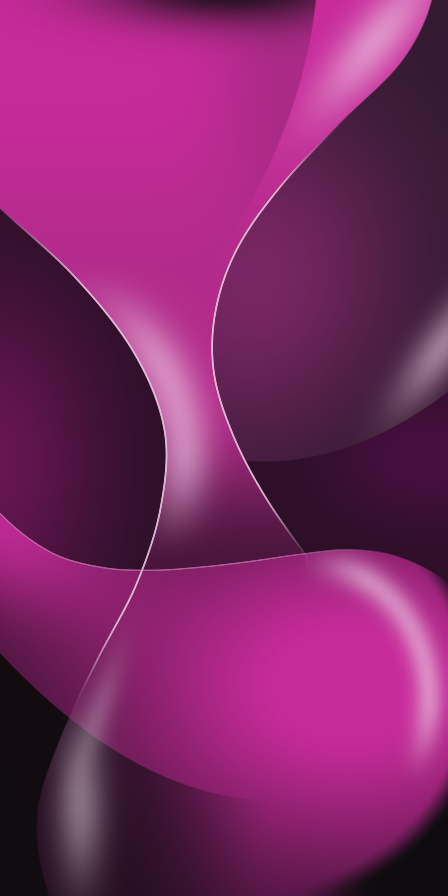
Reproduce this background procedurally as a WebGL 1 fragment shader.

```glsl
precision highp float;

uniform vec2 u_resolution;

const vec3 BLACK = vec3(0.055, 0.045, 0.055);
const vec3 PLUM = vec3(0.17, 0.06, 0.15);
const vec3 VIOLET = vec3(0.47, 0.15, 0.39);
const vec3 MAGENTA = vec3(0.78, 0.17, 0.60);
const vec3 HAZE = vec3(0.93, 0.80, 0.90);

// Catmull-Rom weights for four knots at the given distances
vec4 knotWeights(vec4 d) {
  d = abs(d);
  vec4 near = (1.5 * d - 2.5) * d * d + 1.0;
  vec4 far = ((2.5 - 0.5 * d) * d - 4.0) * d + 2.0;
  return mix(near, far, step(1.0, d)) * step(d, vec4(2.0));
}

// Smooth curve through twelve evenly spaced knots
float spline(float t, vec4 a, vec4 b, vec4 c) {
  vec4 d = clamp(t, 1.0, 10.0) - vec4(0.0, 1.0, 2.0, 3.0);
  return dot(a, knotWeights(d)) + dot(b, knotWeights(d - 4.0))
       + dot(c, knotWeights(d - 8.0));
}

// Approximate signed distance to a spline edge
float edgeDistance(float along, float across, float start, float spacing,
                   vec4 a, vec4 b, vec4 c) {
  float t = (along - start) / spacing;
  float e = 0.05;
  float slope = (spline(t + e, a, b, c) - spline(t - e, a, b, c)) / (2.0 * e * spacing);
  return (across - spline(t, a, b, c)) / sqrt(1.0 + slope * slope);
}

float gauss(float x, float width) {
  x /= width;
  return exp(-x * x);
}

// Soft ellipse turned by an angle
float glow(vec2 p, vec2 center, vec2 radii, float angle) {
  vec2 q = p - center;
  float c = cos(angle), s = sin(angle);
  q = vec2(c * q.x + s * q.y, c * q.y - s * q.x) / radii;
  return exp(-dot(q, q));
}

float band(float x, float lo, float hi, float soft) {
  return smoothstep(lo - soft, lo + soft, x) * (1.0 - smoothstep(hi - soft, hi + soft, x));
}

float fill(float d, float aa) {
  return smoothstep(-aa, aa, d);
}

float rim(float d, float width, float aa) {
  return 1.0 - smoothstep(width, width + aa, abs(d));
}

// Bright ribbon that runs from the top to the waist
vec3 ribbon(vec2 p, float leftEdge, float aa) {
  vec3 col = mix(MAGENTA, vec3(0.70, 0.17, 0.54), smoothstep(1.85, 1.35, p.y));
  float s = 2.0 - p.y;
  float fold = fill(p.x - (0.705 - 0.1 * s - 0.5 * s * s), aa);
  float foldShade = gauss(p.x - 0.64, 0.15) * smoothstep(1.3, 1.8, p.y);
  col = mix(col, VIOLET, 0.35 * foldShade * (1.0 - fold));
  col = mix(col, BLACK, 0.95 * glow(p, vec2(0.51, 2.03), vec2(0.28, 0.08), 0.0) * (1.0 - fold));
  col = mix(col, HAZE, 0.62 * fold * glow(p, vec2(0.84, 1.91), vec2(0.20, 0.06), 0.88));
  col = mix(col, PLUM, 0.78 * (1.0 - smoothstep(0.73, 1.12, p.y)));
  float sheen = gauss(leftEdge - 0.04, 0.06) * band(p.y, 0.87, 1.3, 0.13);
  return mix(col, HAZE, 0.58 * sheen);
}

vec3 leftLens(vec2 p) {
  float light = glow(p, vec2(-0.02, 0.97), vec2(0.24, 0.38), 0.0);
  return mix(PLUM, vec3(0.44, 0.09, 0.36), 0.85 * light);
}

vec3 rightLens(vec2 p, float aa) {
  float light = glow(p, vec2(0.57, 1.38), vec2(0.32, 0.38), -0.3);
  vec3 upper = mix(vec3(0.19, 0.10, 0.18), VIOLET, light);
  upper = mix(upper, HAZE, 0.55 * glow(p, vec2(0.99, 1.23), vec2(0.17, 0.05), 0.95));
  vec3 lower = mix(PLUM, vec3(0.28, 0.06, 0.25), glow(p, vec2(0.95, 0.98), vec2(0.22, 0.15), 0.0));
  float x = p.x - 0.6;
  return mix(lower, upper, fill(p.y - (0.97 + 0.02 * x + 0.92 * x * x), aa));
}

// Rounded lower body with its crescent and drop
vec3 lowerBody(vec2 p, float leftEdge, float aa) {
  float light = 1.08 * glow(p, vec2(0.78, 0.47), vec2(0.58, 0.42), 0.0)
              + 0.85 * glow(p, vec2(-0.02, 0.85), vec2(0.30, 0.19), -0.5);
  float belly = fill(p.y - (0.542 - 1.07 * p.x + 0.87 * p.x * p.x), aa);
  float under = (1.0 - belly) * (1.0 - smoothstep(0.25, 0.62, p.x));
  vec3 col = mix(PLUM, MAGENTA, min(light, 1.0) * (1.0 - 0.45 * under));
  float inside = fill(leftEdge, aa);
  col = mix(col, BLACK, under * mix(0.92, 0.45, inside));

  vec2 q = (p - vec2(0.70, 0.44)) / vec2(0.25, 0.29);
  float arc = band(atan(q.y, q.x), -0.35, 1.4, 0.35);
  col = mix(col, HAZE, 0.58 * arc * gauss(length(q) - 1.03, 0.13));

  float drop = 0.55 * glow(p, vec2(0.18, 0.20), vec2(0.055, 0.17), 0.0)
             + 0.28 * glow(p, vec2(0.225, 0.42), vec2(0.13, 0.032), 1.25);
  col = mix(col, vec3(0.80, 0.74, 0.79), drop * inside);
  float corner = length(p - vec2(0.60, 0.46)) - 0.475;
  return mix(col, BLACK, smoothstep(-0.05, 0.012, corner) * smoothstep(0.62, 0.85, p.x));
}

void main() {
  vec2 p = gl_FragCoord.xy / u_resolution * vec2(1.0, 2.0);
  float aa = 1.0 / u_resolution.x;

  // Three flowing edges
  float leftEdge = edgeDistance(p.y, p.x, 1.729, -0.172,
    vec4(-0.19, -0.023, 0.164, 0.299), vec4(0.367, 0.359, 0.305, 0.216),
    vec4(0.135, 0.083, 0.107, 0.195));
  float rightEdge = edgeDistance(p.y, p.x, 2.138, -0.138,
    vec4(0.969, 0.964, 0.896, 0.758), vec4(0.628, 0.531, 0.482, 0.477),
    vec4(0.518, 0.589, 0.685, 0.794));
  float bodyEdge = edgeDistance(p.x, p.y, -0.112, 0.112,
    vec4(0.997, 0.854, 0.768, 0.734), vec4(0.727, 0.734, 0.747, 0.763),
    vec4(0.773, 0.755, 0.693, 0.568));

  // Layers from back to front
  vec3 col = ribbon(p, leftEdge, aa);
  col = mix(leftLens(p), col, fill(leftEdge, aa));
  col = mix(col, rightLens(p, aa), fill(rightEdge, aa));
  col = mix(lowerBody(p, leftEdge, aa), col, fill(bodyEdge, aa));

  // Fine bright rims
  float leftRim = rim(leftEdge, 0.001, aa) * band(p.y, 0.52, 1.46, 0.12);
  float rightRim = rim(rightEdge, 0.001, aa) * band(p.y, 0.82, 1.64, 0.1);
  float bodyRim = rim(bodyEdge, 0.0005, aa) * (1.0 - smoothstep(0.55, 0.95, p.x));
  col = mix(col, HAZE, 0.85 * max(leftRim, rightRim));
  col = mix(col, vec3(0.85, 0.50, 0.76), 0.65 * bodyRim);
  gl_FragColor = vec4(col, 1.0);
}
```
